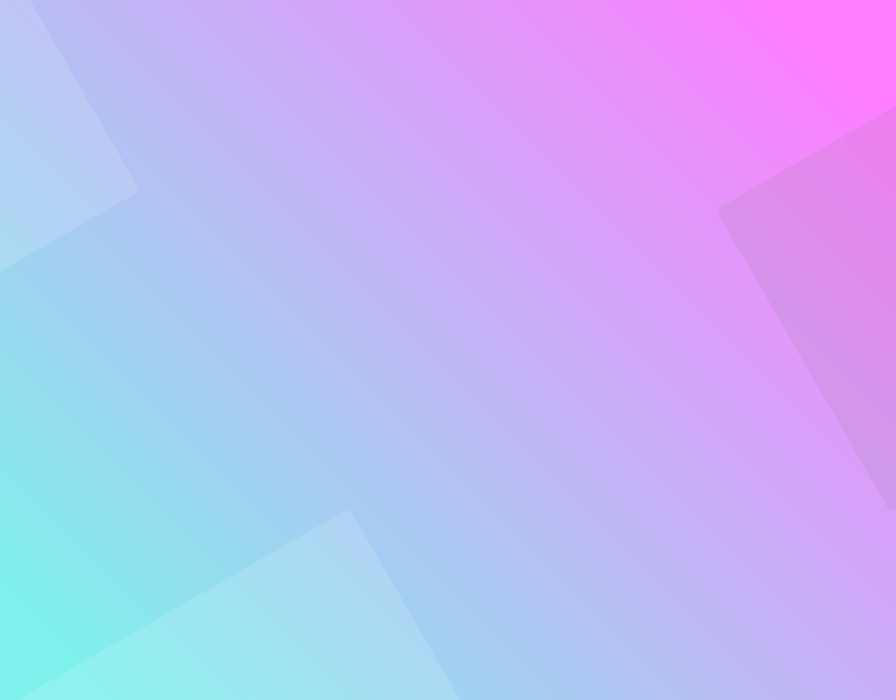
Reproduce this background procedurally as a Shadertoy shader.

```glsl
// Diagonal cyan to magenta gradient with three tilted translucent rounded squares.

const vec3 CYAN = vec3(0.495, 0.945, 0.925);
const vec3 MAGENTA = vec3(1.0, 0.49, 1.0);
const vec3 WHITE = vec3(1.0);
const vec3 GREY = vec3(0.5);
const float TILT = radians(30.0);
const float CORNER_RADIUS = 0.011;

vec2 rotate(vec2 p, float angle) {
    float c = cos(angle), s = sin(angle);
    return vec2(c * p.x + s * p.y, c * p.y - s * p.x);
}

// Signed distance to a square with rounded corners
float roundedSquare(vec2 p, float halfSide, float radius) {
    vec2 d = abs(p) - halfSide + radius;
    return length(max(d, 0.0)) + min(max(d.x, d.y), 0.0) - radius;
}

// Blend a tilted square over the base colour
vec3 overlaySquare(vec3 base, vec2 p, vec2 center, float halfSide, vec3 tint, float opacity) {
    float dist = roundedSquare(rotate(p - center, TILT), halfSide, CORNER_RADIUS);
    float edge = 0.75 / iResolution.y;
    return mix(base, tint, opacity * (1.0 - smoothstep(-edge, edge, dist)));
}

// Linear ramp along the rising diagonal
vec3 diagonalGradient(vec2 p, float start, float end) {
    float t = clamp((p.x + p.y - start) / (end - start), 0.0, 1.0);
    return mix(CYAN, MAGENTA, t);
}

void mainImage(out vec4 fragColor, in vec2 fragCoord) {
    // One unit is the canvas height
    vec2 p = fragCoord / iResolution.y;

    vec3 color = diagonalGradient(p, 0.15, 2.125);

    // Pale squares at upper left and bottom, dim square at right
    color = overlaySquare(color, p, vec2(-0.1415, 0.819), 0.25, WHITE, 0.12);
    color = overlaySquare(color, p, vec2(0.371, -0.204), 0.35, WHITE, 0.12);
    color = overlaySquare(color, p, vec2(1.364, 0.609), 0.25, GREY, 0.13);

    fragColor = vec4(color, 1.0);
}
```
